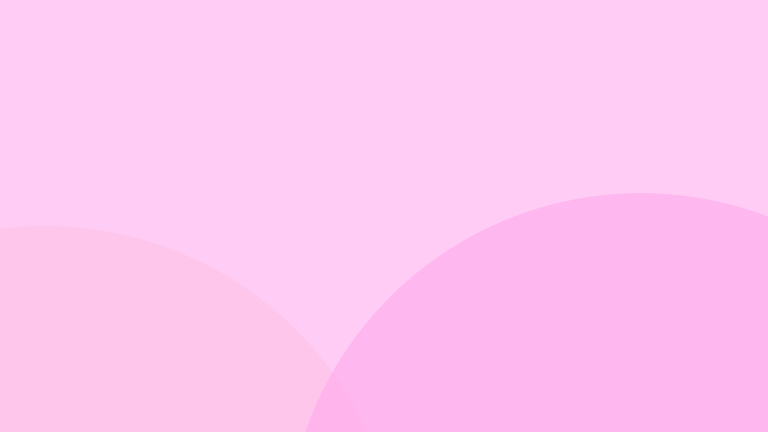
This background is drawn by a Shadertoy shader. Its source:

```glsl
// Two large soft-pink discs rise from the lower edge of a flat pale pink field.
// Each disc is a circle distance function with a smoothed edge; the right disc
// is a translucent tint, so the left one shows faintly through their overlap.

// Lengths are in canvas heights, measured from the lower left corner.
#define DISC_RADIUS    0.823
#define LEFT_CENTER    vec2(0.104, -0.346)
#define RIGHT_CENTER   vec2(1.484, -0.270)
#define LEFT_OPACITY   1.0
#define RIGHT_OPACITY  0.5
#define FIELD_COLOR    vec3(1.0, 0.800, 0.961)
#define LEFT_COLOR     vec3(1.0, 0.778, 0.927)
#define RIGHT_COLOR    vec3(1.0, 0.643, 0.914)

// Signed distance to a circle, negative inside
float circleDistance(vec2 point, vec2 center, float radius) {
    return length(point - center) - radius;
}

// Antialiased coverage, with an edge one pixel wide
float coverage(float signedDistance, float pixelSize) {
    return 1.0 - smoothstep(-0.5 * pixelSize, 0.5 * pixelSize, signedDistance);
}

void mainImage(out vec4 fragColor, in vec2 fragCoord) {
    float pixelSize = 1.0 / iResolution.y;
    vec2 point = fragCoord * pixelSize;

    float leftDisc = coverage(circleDistance(point, LEFT_CENTER, DISC_RADIUS), pixelSize);
    float rightDisc = coverage(circleDistance(point, RIGHT_CENTER, DISC_RADIUS), pixelSize);

    // Layers from back to front
    vec3 color = FIELD_COLOR;
    color = mix(color, LEFT_COLOR, leftDisc * LEFT_OPACITY);
    color = mix(color, RIGHT_COLOR, rightDisc * RIGHT_OPACITY);

    fragColor = vec4(color, 1.0);
}
```
